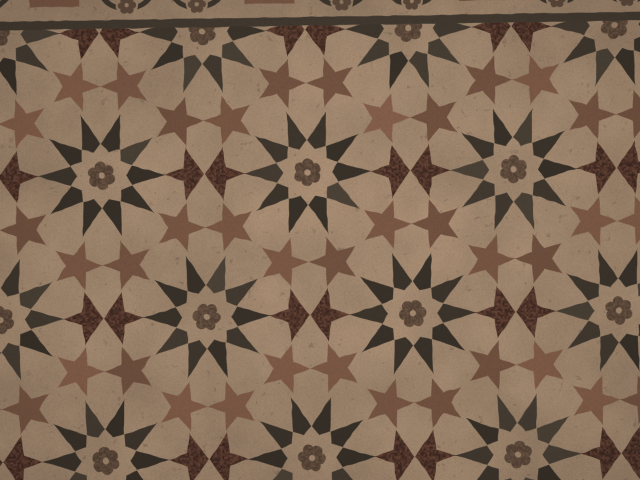
A Shadertoy shader for this pattern:

```glsl
const float TAU = 6.2831853;
// Lengths are percentages of the canvas height
const vec2 HALF_CELL = vec2(21.47, 29.73);
const vec2 STAR_POS = vec2(5.4, 18.66);
const vec3 CREAM = vec3(0.615, 0.515, 0.42);
const vec3 SLATE = vec3(0.235, 0.205, 0.170);
const vec3 TERRACOTTA = vec3(0.455, 0.325, 0.255);
const vec3 PORPHYRY = vec3(0.295, 0.195, 0.155);
const vec3 UMBER = vec3(0.350, 0.275, 0.220);

float hash(vec2 p) {
    vec3 v = fract(vec3(p.xyx) * 0.1031);
    v += dot(v, v.yzx + 33.33);
    return fract((v.x + v.y) * v.z);
}

float noise(vec2 p) {
    vec2 i = floor(p), f = fract(p);
    f = f * f * (3.0 - 2.0 * f);
    return mix(mix(hash(i), hash(i + vec2(1, 0)), f.x),
               mix(hash(i + vec2(0, 1)), hash(i + vec2(1, 1)), f.x), f.y);
}

float fbm(vec2 p) {
    float sum = 0.0, amp = 0.5;
    for (int i = 0; i < 4; i++) {
        sum += amp * noise(p);
        p = mat2(1.6, 1.2, -1.2, 1.6) * p + 17.3;
        amp *= 0.5;
    }
    return sum;
}

// Signed distance to a line, negative on the left of a to b
float edge(vec2 p, vec2 a, vec2 b) {
    vec2 d = normalize(b - a);
    return dot(p - a, vec2(d.y, -d.x));
}

// Folds the plane into one half sector of n around +x
vec2 foldSectors(vec2 p, float n) {
    float a = atan(p.y, p.x), s = TAU / n;
    a = abs(a - s * round(a / s));
    return length(p) * vec2(cos(a), sin(a));
}

float star(vec2 p, float outer, float inner) {
    return edge(foldSectors(p, 5.0), vec2(outer, 0), inner * vec2(0.809, 0.588));
}

float kite(vec2 p) {
    vec2 shoulder = vec2(6.4, 2.0);
    return max(edge(p, vec2(13.2, 0), shoulder), edge(p, shoulder, vec2(5.1, 0)));
}

float arrowhead(vec2 p) {
    vec2 wing = vec2(17.6, 5.4), notch = vec2(17.0, 1.35);
    return max(edge(p, vec2(HALF_CELL.x - 0.1, 0), wing),
               min(edge(p, wing, notch), edge(p, notch, vec2(13.2, 0))));
}

float flower(vec2 p, float size) {
    float petals = length(foldSectors(p, 6.0) - vec2(0.6 * size, 0)) - 0.39 * size;
    return max(min(petals, length(p) - 0.6 * size), 0.22 * size - length(p));
}

float cover(float d, float aa) {
    return 1.0 - smoothstep(-aa, aa, d);
}

vec3 inlay(vec3 base, vec3 stone, float d, float aa) {
    return mix(base, stone, cover(d, aa));
}

vec3 paving(vec2 p, vec3 ground, float speck, float aa) {
    // Mirrored quadrants of a centred rectangular lattice
    vec2 cell = round(p / (2.0 * HALF_CELL));
    vec2 local = p - 2.0 * HALF_CELL * cell;
    vec2 side = mix(vec2(-1), vec2(1), step(0.0, local));
    vec2 q = abs(local);

    // Terracotta stars
    float starA = star((q - STAR_POS) * vec2(-1, 1), 5.35, 2.3);
    float starB = star(q - HALF_CELL + STAR_POS, 5.35, 2.3);
    float tone = hash(cell * 4.0 + side + step(starA, starB) * 31.0 + 70.0);
    vec3 col = inlay(ground, TERRACOTTA * (0.91 + 0.18 * tone), min(starA, starB), aa);

    // Nearest rosette: corner or centre of the cell
    float corner = step(length(HALF_CELL - q), length(q));
    vec2 r = local - corner * side * HALF_CELL;
    vec2 id = 2.0 * cell + corner * side;
    float sector = mod(round(atan(r.y, r.x) * 10.0 / TAU), 10.0);
    float kiteTone = hash(id * 13.0 + sector + 90.0);
    vec3 slate = mix(SLATE * 0.88, SLATE * 1.22, kiteTone * kiteTone);
    col = inlay(col, slate, kite(foldSectors(r, 10.0)), aa);
    vec3 porphyry = PORPHYRY * (0.72 + 0.6 * speck);
    col = inlay(col, porphyry, arrowhead(abs(r)), aa);

    // Rosette flower, turned a little differently each time
    float turn = hash(id + 50.0);
    vec2 f = mat2(cos(turn), sin(turn), -sin(turn), cos(turn)) * r;
    return inlay(col, UMBER * (0.85 + 0.3 * speck), flower(f, 2.95), aa);
}

vec3 border(vec2 p, vec3 ground, float aa) {
    float x = abs(p.x + 29.8 - 44.8 * round((p.x + 29.8) / 44.8));
    vec2 q = vec2(x - 7.3, p.y - 35.4);
    float ring = abs(length(q - vec2(0, 5.6)) - 6.3) - 0.55;
    vec3 col = inlay(ground, SLATE, ring, aa);
    col = inlay(col, TERRACOTTA, max(17.2 - x, 35.3 - p.y), aa);
    col = inlay(col, ground, length(q) - 2.3, aa);
    return inlay(col, UMBER, flower(q, 1.9), aa);
}

void mainImage(out vec4 fragColor, in vec2 fragCoord) {
    vec2 uv = fragCoord / iResolution.xy;
    float aa = 100.0 / iResolution.y;
    vec2 p = fragCoord * aa - 64.06;
    p = mat2(0.99988, -0.0157, 0.0157, 0.99988) * p;
    aa *= 0.8;

    // Hand-cut edges, stains and stone grain
    vec2 cut = p + 0.22 * (vec2(noise(p * 0.7 + 200.0), noise(p * 0.7 + 300.0)) - 0.5);
    float stain = fbm(p * 0.11 + 40.0);
    float speck = noise(p * 2.6 + 400.0);
    float pits = smoothstep(0.66, 0.85, fbm(p * 0.8 + 500.0));
    vec3 ground = CREAM * (0.90 + 0.17 * stain - 0.14 * pits);

    vec3 col = paving(cut, ground, speck, aa);
    col = mix(col, border(cut, ground * 0.97, aa), cover(31.5 - p.y, aa));
    col = inlay(col, SLATE * 1.08, abs(cut.y - 31.5) - 0.9, aa);

    // Uneven light and fine grain
    vec2 v = uv - vec2(0.55, 0.52);
    col *= 1.04 - 0.28 * dot(v, v);
    col *= 0.97 + 0.06 * noise(p * 4.5 + 700.0);
    fragColor = vec4(col, 1.0);
}
```
